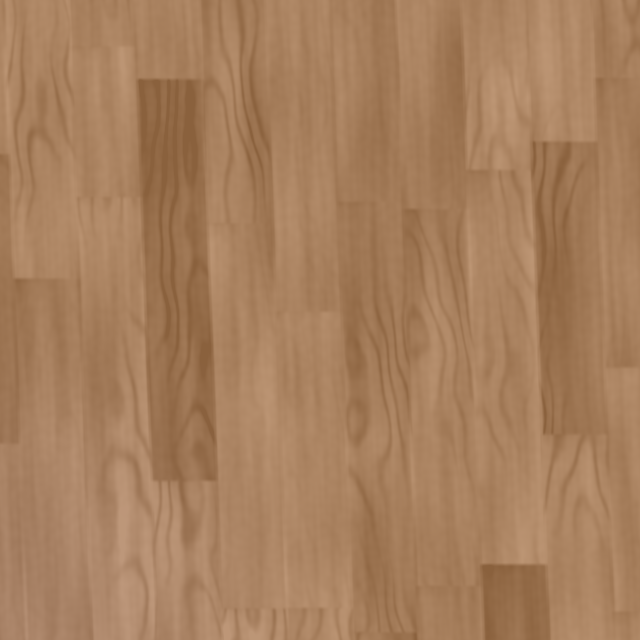
Give the GLSL for this texture, as a WebGL 2 fragment shader.

```glsl
#version 300 es
precision highp float;

uniform vec2 u_resolution;
out vec4 outColor;

// Layout, in canvas units
const float PLANK_WIDTH = 0.102;
const float PLANK_LENGTH = 0.54;
const float JOINT_JITTER = 0.65;
const float LEAN = 0.036;
const float EDGE_SOFTNESS = 0.004;
const float SEAM_WIDTH = 0.0035;

// Tones
const vec3 DARK_WOOD = vec3(0.565, 0.405, 0.265);
const vec3 LIGHT_WOOD = vec3(0.722, 0.568, 0.436);
const vec3 COOL_TINT = vec3(0.004, 0.010, 0.036);
const float BASE_TONE = 0.54;
const float PLANK_CONTRAST = 0.50;
const float DARK_PLANK_DROP = 0.24;
const float STREAK_CONTRAST = 0.38;
const float FIBRE_CONTRAST = 0.15;
const float BLOTCH_CONTRAST = 0.42;
const float FIGURE_CONTRAST = 0.50;
const float SEAM_CONTRAST = 0.65;
const float MOTTLE_CONTRAST = 0.09;
const float SHEEN_RADIUS = 0.62;

const float TAU = 6.2831853;

float hash(vec2 p) {
    vec3 q = fract(p.xyx * vec3(0.1031, 0.1030, 0.0973));
    q += dot(q, q.yzx + 33.33);
    return fract((q.x + q.y) * q.z);
}

vec2 gradient(vec2 cell) {
    float angle = TAU * hash(cell);
    return vec2(cos(angle), sin(angle));
}

float gradientNoise(vec2 p) {
    vec2 i = floor(p);
    vec2 f = p - i;
    vec2 w = f * f * f * (f * (f * 6.0 - 15.0) + 10.0);
    vec2 e = vec2(1.0, 0.0);
    float bottom = mix(dot(gradient(i), f), dot(gradient(i + e), f - e), w.x);
    float top = mix(dot(gradient(i + e.yx), f - e.yx),
                    dot(gradient(i + 1.0), f - 1.0), w.x);
    return mix(bottom, top, w.y);
}

// Nested arches of growth rings, strong on some planks only
float ringFigure(vec2 p, float across, vec2 id, vec2 seed) {
    float amount = mix(0.15, 1.0, smoothstep(0.48, 0.85, hash(id + 41.0)));
    float centre = 0.9 * (hash(id + 17.0) - 0.5);
    float u = across - centre;
    float warp = gradientNoise(p * vec2(11.0, 5.0) + seed)
               + 0.4 * gradientNoise(p * vec2(26.0, 12.0) + seed);
    float rings = 4.0 * sqrt(u * u + 0.02) + 4.5 * p.y + 1.7 * warp;
    float line = pow(0.5 + 0.5 * sin(TAU * rings), 3.0);
    float fade = smoothstep(-0.35, 0.3, gradientNoise(p * vec2(9.0, 3.5) + seed.yx));
    return amount * fade * (line - 0.25);
}

// Tone of one plank: 0 is dark wood, 1 is light wood
float plankTone(vec2 p, float across, vec2 id) {
    vec2 seed = 60.0 * vec2(hash(id + 3.0), hash(id + 29.0));
    float tone = BASE_TONE + PLANK_CONTRAST * (hash(id + 7.0) - 0.5);
    tone -= DARK_PLANK_DROP * step(0.9, hash(id + 53.0));
    tone += STREAK_CONTRAST * gradientNoise(p * vec2(38.0, 2.4) + seed);
    tone += FIBRE_CONTRAST * gradientNoise(p * vec2(110.0, 9.0) + seed);
    tone += BLOTCH_CONTRAST * gradientNoise(p * vec2(10.0, 4.5) + seed.yx);
    return tone - FIGURE_CONTRAST * ringFigure(p, across, id, seed);
}

// A column of planks laid end to end with irregular joints
float columnTone(vec2 p, float column) {
    float across = p.x / PLANK_WIDTH - column - 0.5;
    float along = p.y / PLANK_LENGTH + 7.0 * hash(vec2(column + 30.0, 5.0)) + 20.0;
    float row = floor(along);
    vec2 id = vec2(column + 30.0, row);
    float joint = row + 0.15 + JOINT_JITTER * hash(id);
    float softness = EDGE_SOFTNESS / PLANK_LENGTH;
    float above = smoothstep(joint - softness, joint + softness, along);
    float tone = mix(plankTone(p, across, id - vec2(0.0, 1.0)),
                     plankTone(p, across, id), above);
    // Faint shadow just below the joint, heavier on one side
    float depth = (joint - along) * PLANK_LENGTH;
    float shadow = exp(-max(depth, 0.0) / 0.012) * (1.0 - above);
    return tone - 0.25 * shadow * smoothstep(0.5, -0.5, across);
}

void main() {
    vec2 uv = gl_FragCoord.xy / u_resolution;
    vec2 p = vec2(uv.x - LEAN * (1.0 - uv.y) - 0.006, uv.y);

    // Blend with the nearest neighbouring column across the seam
    float column = floor(p.x / PLANK_WIDTH);
    float f = p.x / PLANK_WIDTH - column;
    float side = f < 0.5 ? -1.0 : 1.0;
    float seamDistance = min(f, 1.0 - f) * PLANK_WIDTH;
    float blend = 0.5 - 0.5 * smoothstep(0.0, EDGE_SOFTNESS, seamDistance);
    float tone = mix(columnTone(p, column), columnTone(p, column + side), blend);

    // Seams turn darker or lighter along their length
    float seamId = column + step(0.5, f);
    float seam = exp(-pow(seamDistance / SEAM_WIDTH, 2.0));
    tone += SEAM_CONTRAST * seam * (gradientNoise(vec2(seamId * 7.3 + 0.4, p.y * 6.0)) - 0.05);

    // Soft mottling and a cool sheen towards the lower left
    tone += MOTTLE_CONTRAST * gradientNoise(uv * 75.0);
    float sheen = smoothstep(SHEEN_RADIUS, 0.0, length(uv));
    tone += 0.14 * sheen;
    vec3 color = mix(DARK_WOOD, LIGHT_WOOD, clamp(tone, -0.15, 1.1));
    outColor = vec4(color + COOL_TINT * sheen, 1.0);
}
```
